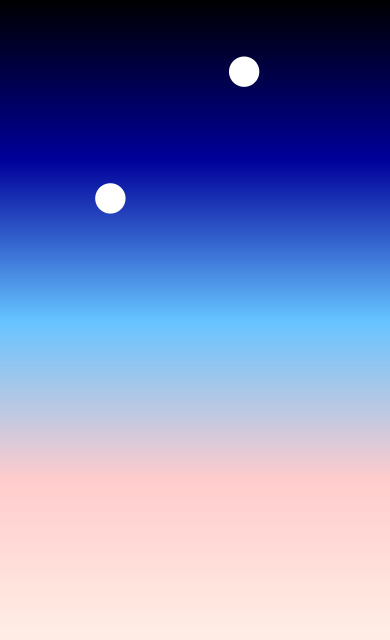
Write a Shadertoy shader that draws this background.

```glsl
// A twilight sky with two white discs.
// Five evenly spaced colours blend linearly from the warm horizon to black;
// the discs are antialiased distance functions laid on top.

#define DISC_RADIUS 0.0237            // in canvas heights
#define UPPER_DISC vec2(0.626, 0.888) // centres in canvas fractions
#define LOWER_DISC vec2(0.283, 0.690)
#define HORIZON_CREAM vec3(1.0, 0.933, 0.90)
#define DUSK_PINK vec3(1.0, 0.80, 0.80)
#define SKY_BLUE vec3(0.40, 0.765, 1.0)
#define DEEP_BLUE vec3(0.0, 0.0, 0.60)
#define NIGHT_BLACK vec3(0.0)
#define DISC_WHITE vec3(1.0)

// Piecewise linear gradient, height 0 at the bottom and 1 at the top.
vec3 skyGradient(float height) {
    float band = height * 4.0;
    vec3 color = mix(HORIZON_CREAM, DUSK_PINK, clamp(band, 0.0, 1.0));
    color = mix(color, SKY_BLUE, clamp(band - 1.0, 0.0, 1.0));
    color = mix(color, DEEP_BLUE, clamp(band - 2.0, 0.0, 1.0));
    return mix(color, NIGHT_BLACK, clamp(band - 3.0, 0.0, 1.0));
}

// Coverage of a disc with an edge one pixel wide.
float discMask(vec2 uv, vec2 center) {
    vec2 offset = (uv - center) * vec2(iResolution.x / iResolution.y, 1.0);
    float signedDistance = length(offset) - DISC_RADIUS;
    return clamp(0.5 - signedDistance * iResolution.y, 0.0, 1.0);
}

void mainImage(out vec4 fragColor, in vec2 fragCoord) {
    vec2 uv = fragCoord / iResolution.xy;
    vec3 color = skyGradient(uv.y);

    // Discs
    float discs = max(discMask(uv, UPPER_DISC), discMask(uv, LOWER_DISC));
    color = mix(color, DISC_WHITE, discs);

    fragColor = vec4(color, 1.0);
}
```
